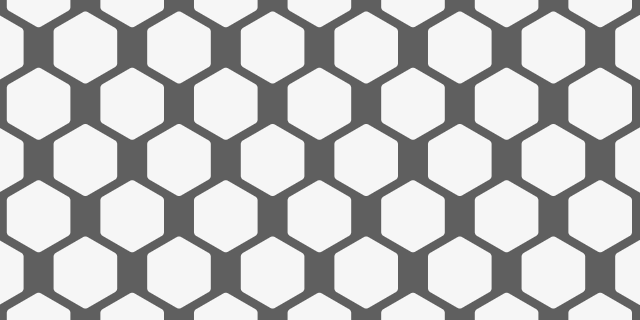
Give the GLSL for this pattern, as a WebGL 2 fragment shader.

```glsl
#version 300 es
precision highp float;
// Staggered rows of pale hexagons with softly rounded corners on a grey ground.
// Two offset rectangular lattices each repeat one hexagon distance function;
// their union gives the tiling. Lengths are fractions of the canvas height.

uniform vec2 u_resolution;
out vec4 fragColor;

// Signed distance to a hexagon with vertical sides and rounded corners
float roundedHexagon(vec2 p, float apothem, float radius) {
    const vec3 k = vec3(-0.866025, 0.5, 0.57735);
    float inner = apothem - radius;
    p = abs(p.yx);
    p -= 2.0 * min(dot(k.xy, p), 0.0) * k.xy;
    p -= vec2(clamp(p.x, -k.z * inner, k.z * inner), inner);
    return length(p) * sign(p.y) - radius;
}

// Offset from the nearest lattice point
vec2 repeatCell(vec2 p, vec2 pitch) {
    return p - pitch * round(p / pitch);
}

void main() {
    vec2 p = (gl_FragCoord.xy - 0.5 * u_resolution) / u_resolution.y;
    p.x += 0.0019;

    // Even rows hold centres half a pitch sideways, odd rows half a pitch up
    vec2 pitch = vec2(0.2925, 0.3516);
    vec2 evenRow = repeatCell(p - vec2(0.5 * pitch.x, 0.0), pitch);
    vec2 oddRow = repeatCell(p - vec2(0.0, 0.5 * pitch.y), pitch);
    float hexagons = min(roundedHexagon(evenRow, 0.0994, 0.0145),
                         roundedHexagon(oddRow, 0.0994, 0.0145));

    // Edge blended over one pixel
    float coverage = clamp(0.5 - hexagons * u_resolution.y, 0.0, 1.0);
    vec3 ground = vec3(0.373);
    vec3 tile = vec3(0.963);
    fragColor = vec4(mix(ground, tile, coverage), 1.0);
}
```
